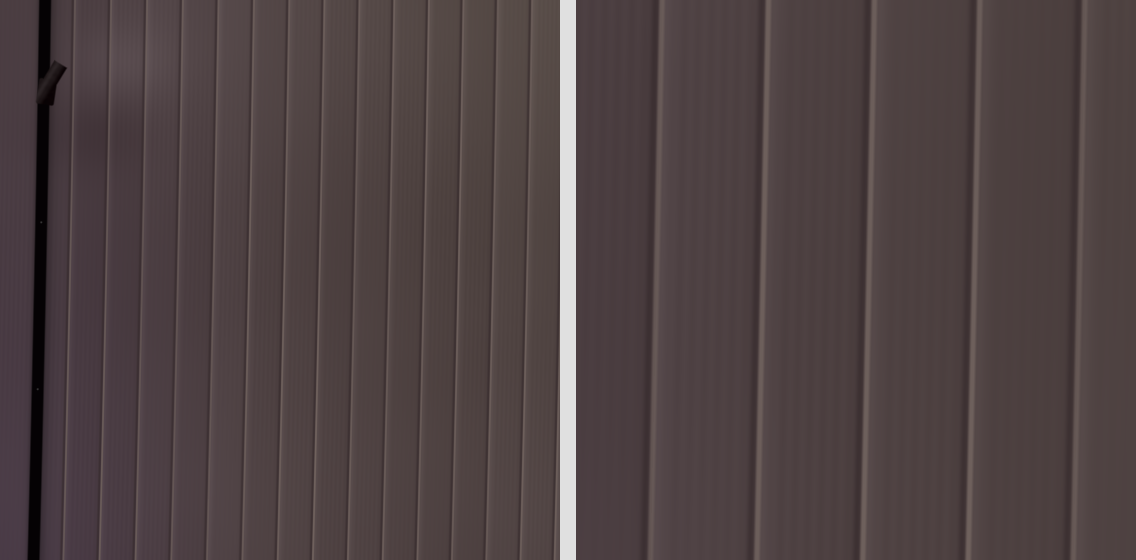
Left: the whole. Right: its middle third, enlarged.
Give the GLSL for this texture, as a Shadertoy shader.

```glsl
const vec3 PANEL = vec3(0.300, 0.250, 0.253);
const vec3 COOL_TINT = vec3(-0.022, -0.030, 0.012);
const vec3 WARM_TINT = vec3(0.014, 0.018, 0.002);
const vec3 RIDGE = vec3(0.430, 0.376, 0.360);
const vec3 GROOVE = vec3(0.205, 0.160, 0.168);
const vec3 GAP = vec3(0.018, 0.008, 0.014);
const vec3 LATCH = vec3(0.105, 0.075, 0.080);
const float FIRST_RIDGE = 0.134;    // at the top edge
const float PITCH = 0.0647;         // width of the leftmost slat
const float NARROWING = 0.573;      // slats get tighter to the right
const vec2 LEAN = vec2(0.0156, 0.0052); // slope and bend
const float RIDGE_HALF = 0.0016;
const float GAP_X = 0.0807;
const float GAP_HALF = 0.0105;
const float FINE_LINES = 8.0;       // per slat

float hash(float n) {
    return fract(sin(n * 91.345) * 4375.85);
}

float bump(float x, float width) {
    return exp(-x * x / (width * width));
}

float blob(vec2 p, vec2 center, vec2 size) {
    vec2 q = (p - center) / size;
    return exp(-dot(q, q));
}

float boxDistance(vec2 p, vec2 halfSize) {
    vec2 q = abs(p) - halfSize;
    return length(max(q, 0.0)) + min(max(q.x, q.y), 0.0);
}

vec2 rotate(vec2 p, float angle) {
    float c = cos(angle), s = sin(angle);
    return vec2(c * p.x + s * p.y, c * p.y - s * p.x);
}

// 1 inside, 0 outside, for a signed distance
float cover(float d, float soft) {
    return 1.0 - smoothstep(-soft, soft, d);
}

float layeredSines(vec2 p) {
    float sum = 0.0, amp = 0.5;
    for (int i = 0; i < 4; i++) {
        sum += amp * sin(p.x + 1.7 * sin(p.y)) * cos(p.y * 0.8 + 0.6 * p.x);
        p = rotate(p, 0.9) * 1.9 + 2.3;
        amp *= 0.5;
    }
    return sum;
}

void mainImage(out vec4 fragColor, in vec2 fragCoord) {
    vec2 uv = fragCoord / iResolution.xy;
    float pixel = 1.0 / min(iResolution.x, iResolution.y);

    // Straighten the lean, then number the slats
    float drop = 1.0 - uv.y;
    float x = uv.x + LEAN.x * drop + LEAN.y * drop * drop;
    float u = x - FIRST_RIDGE;
    float slat = u / PITCH + NARROWING * u * u;
    float pitch = 1.0 / (1.0 / PITCH + 2.0 * NARROWING * u);
    float id = floor(slat);
    float across = fract(slat);
    float slatMask = smoothstep(-0.6, -0.45, slat);

    // Broad light and tint
    vec3 color = PANEL;
    color += COOL_TINT * (1.0 - smoothstep(0.0, 0.55, uv.x)) * (1.0 - 0.7 * uv.y);
    color += WARM_TINT * smoothstep(0.3, 1.0, uv.x) * (0.3 + uv.y);
    color += 0.025 * smoothstep(0.55, 1.0, uv.y) * smoothstep(0.1, 0.3, uv.x);
    color += 0.045 * blob(uv, vec2(0.22, 0.89), vec2(0.09, 0.07));
    color -= 0.030 * blob(uv, vec2(0.17, 0.76), vec2(0.10, 0.07));
    color += 0.012 * bump(uv.y - 0.12, 0.2);
    color += 0.006 * layeredSines(uv * vec2(9.0, 6.0));

    // Tone of each slat and its fine lines
    color += slatMask * (0.018 * (hash(id) - 0.5) + 0.014 * (0.5 - across));
    float fine = sin(6.28318 * FINE_LINES * slat);
    color += 0.006 * fine * (0.6 + 0.4 * sin(uv.y * 7.0 + id));

    // Ridges: shadow on the left, crest, soft glow on the right
    float ridgeId = floor(slat + 0.5);
    float d = (slat - ridgeId) * pitch;
    float strength = 0.72 + 0.25 * hash(ridgeId + 7.0) + 0.10 * sin(uv.y * 5.0 + ridgeId);
    float crest = cover(abs(d) - RIDGE_HALF, max(0.0011, 0.75 * pixel));
    color = mix(color, GROOVE, 0.65 * slatMask * bump(d + 0.0040, 0.0026));
    color += 0.025 * slatMask * bump(d - 0.0040, 0.0040);
    color = mix(color, RIDGE, slatMask * crest * strength);

    // Dark gap with shaded lips
    float gapX = x - GAP_X;
    float lip = abs(gapX) - GAP_HALF;
    color *= 1.0 - 0.28 * exp(-max(lip, 0.0) / (gapX > 0.0 ? 0.013 : 0.004));
    color = mix(color, GAP, cover(lip, max(0.002, pixel)));

    // Faint glints inside the gap
    for (int i = 0; i < 2; i++) {
        vec2 glint = vec2(gapX, uv.y - 0.603 + 0.298 * float(i));
        color += 0.22 * cover(length(glint) - 0.0015, max(0.0015, pixel));
    }

    // Latch: tilted head on a rounded body
    vec2 head = rotate(uv - vec2(0.096, 0.865), -0.55);
    vec2 body = rotate(uv - vec2(0.083, 0.836), -0.15);
    float latch = min(boxDistance(head, vec2(0.013, 0.024)),
                      boxDistance(body, vec2(0.012, 0.019)) - 0.004);
    vec3 latchColor = LATCH + 0.06 * bump(head.x + 0.006, 0.005)
                    - 0.07 * smoothstep(0.002, 0.012, head.x)
                    + 0.015 * layeredSines(uv * 160.0);
    color = mix(color, max(latchColor, GAP), cover(latch, max(0.002, pixel)));

    fragColor = vec4(clamp(color, 0.0, 1.0), 1.0);
}
```
